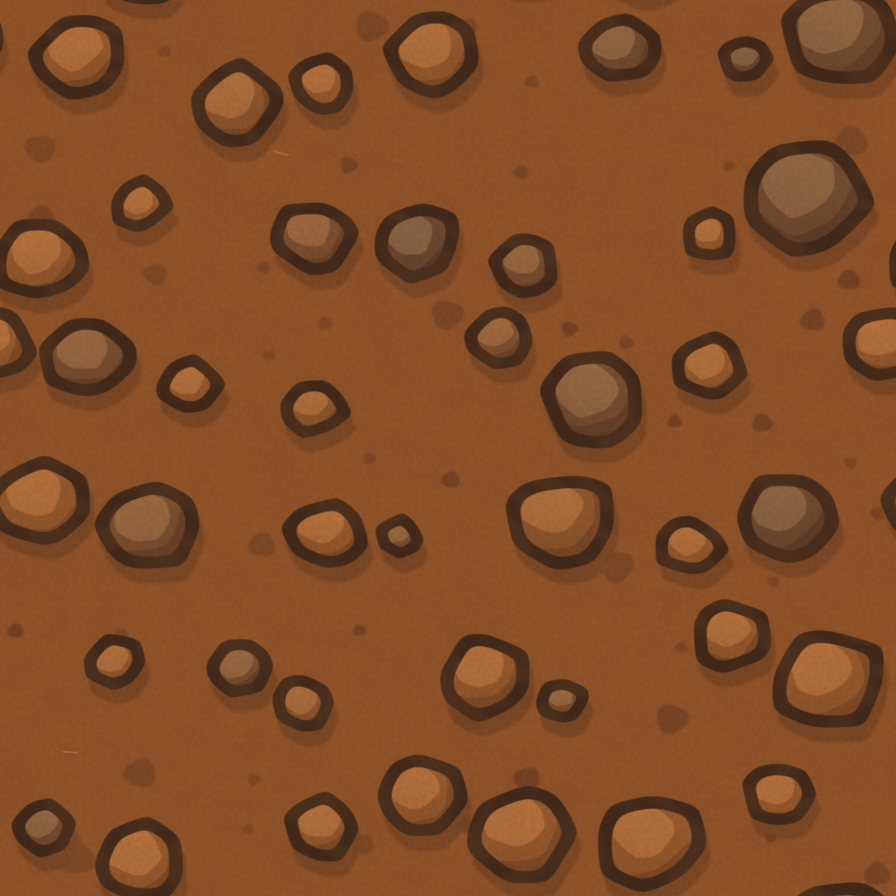
This texture is drawn by a WebGL 2 fragment shader. Its source:

```glsl
#version 300 es
precision highp float;

uniform vec2 u_resolution;
out vec4 fragColor;

const float TAU = 6.283185;

// Layout, in canvas units
const vec2 STONE_GRID = vec2(7.0, 6.0);
const vec2 SPOT_GRID = vec2(9.0);
const vec2 GRAIN_GRID = vec2(190.0);
const float STONE_MIN = 0.032;
const float STONE_MAX = 0.080;
const float STONE_GAP = 0.004;
const float OUTLINE = 0.0105;
const vec2 SHADOW_SHIFT = vec2(0.005, -0.018);
const float GRAIN_AMOUNT = 0.07;
const float MOTTLE_AMOUNT = 0.018;

// Palette
const vec3 GROUND = vec3(0.550, 0.318, 0.158);
const vec3 SHADOW = vec3(0.470, 0.270, 0.135);
const vec3 SPOT = vec3(0.420, 0.238, 0.125);
const vec3 SCRATCH = vec3(0.720, 0.450, 0.230);
const vec3 INK_DARK = vec3(0.258, 0.160, 0.102);
const vec3 INK_LIGHT = vec3(0.292, 0.182, 0.112);
const vec3 WARM_LIT = vec3(0.670, 0.415, 0.220);
const vec3 WARM_BODY = vec3(0.565, 0.335, 0.168);
const vec3 WARM_DARK = vec3(0.490, 0.285, 0.145);
const vec3 GREY_LIT = vec3(0.510, 0.365, 0.245);
const vec3 GREY_BODY = vec3(0.400, 0.270, 0.180);
const vec3 GREY_DARK = vec3(0.350, 0.232, 0.158);

vec3 hash3(vec2 cell, float seed) {
    uvec3 v = uvec3(cell, seed) * 1664525u + 1013904223u;
    v.x += v.y * v.z; v.y += v.z * v.x; v.z += v.x * v.y;
    v ^= v >> 16u;
    v.x += v.y * v.z; v.y += v.z * v.x; v.z += v.x * v.y;
    return vec3(v >> 8u) * exp2(-24.0);
}

// Wrapping cellular noise: distance to the nearest point
float cellular(vec2 p, vec2 period) {
    float nearest = 2.0;
    for (int i = 0; i < 9; i++) {
        vec2 cell = floor(p) + vec2(i % 3, i / 3) - 1.0;
        nearest = min(nearest, distance(p, cell + hash3(mod(cell, period), 5.0).xy));
    }
    return nearest;
}

float mottle(vec2 p) {
    vec2 t = TAU * p;
    float bend = sin(3.0 * t.x - 2.0 * t.y) + sin(4.0 * t.y + 2.0 * t.x);
    return (sin(5.0 * t.x + 7.0 * t.y + bend) + sin(11.0 * t.x - 6.0 * t.y - 2.0 * bend)
          + sin(17.0 * t.y + 9.0 * t.x + 3.0 * bend)) / 3.0;
}

// Irregular polygon with soft corners
float pebble(vec2 p, float radius, vec2 id, float seed) {
    float sum = 0.0;
    for (float k = 0.0; k < 8.0; k++) {
        vec3 h = hash3(id, seed + k);
        float angle = (k + 0.6 * h.x) * TAU / 8.0;
        float side = dot(p, vec2(cos(angle), sin(angle))) / radius - mix(0.82, 0.99, h.y);
        sum += exp(14.0 * side);
    }
    return log(sum) / 14.0 * radius;
}

// Centre in xy, wanted radius in z
vec3 stoneSeed(vec2 cell) {
    vec2 id = mod(cell, STONE_GRID);
    vec3 h = hash3(id, 1.0);
    vec2 lean = vec2(0.3 * mod(id.y, 2.0) - 0.15, 0.0);
    return vec3((cell + 0.5 + lean + 0.56 * (h.xy - 0.5)) / STONE_GRID, mix(STONE_MIN, STONE_MAX, h.z));
}

// Share the room between neighbours so that stones stay apart
float stoneRadius(vec2 cell, vec3 stone) {
    float radius = stone.z;
    for (int i = 0; i < 9; i++) {
        if (i == 4) continue;
        vec3 other = stoneSeed(cell + vec2(i % 3, i / 3) - 1.0);
        radius = min(radius, distance(stone.xy, other.xy) * stone.z / (stone.z + other.z) - STONE_GAP);
    }
    return max(radius, 0.02);
}

void main() {
    vec2 uv = gl_FragCoord.xy / u_resolution;
    float soft = max(0.0012, 0.75 / u_resolution.y);
    float blotch = mottle(uv);
    vec3 color = GROUND;

    // Dark spots and a few pale scratches
    for (int i = 0; i < 9; i++) {
        vec2 cell = floor(uv * SPOT_GRID) + vec2(i % 3, i / 3) - 1.0;
        vec2 id = mod(cell, SPOT_GRID);
        vec3 h = hash3(id, 2.0), g = hash3(id, 3.0);
        vec2 p = uv - (cell + 0.15 + 0.7 * h.xy) / SPOT_GRID;
        float radius = mix(0.006, 0.019, h.z * h.z);
        float wobble = 1.0 + 0.09 * sin(3.0 * atan(p.y, p.x) + TAU * g.x);
        float spot = smoothstep(0.0025, -0.0025, length(p * vec2(0.94, 1.06)) * wobble - radius);
        color = mix(color, SPOT, spot * mix(0.4, 0.85, g.y) * step(g.z, 0.75));
        vec2 line = vec2(p.x - clamp(p.x, -0.008, 0.008), p.y - (g.x - 0.4) * p.x);
        color = mix(color, SCRATCH, 0.6 * smoothstep(0.0016, 0.0004, length(line)) * step(0.93, g.z));
    }

    // Stones and their cast shadows
    float shadow = 0.0, cover = 0.0;
    vec3 stoneColor = INK_DARK;
    for (int i = 0; i < 9; i++) {
        vec2 cell = floor(uv * STONE_GRID) + vec2(i % 3, i / 3) - 1.0;
        vec3 stone = stoneSeed(cell);
        vec2 p = (uv - stone.xy) * vec2(0.95, 1.07);
        if (length(p) > 1.2 * stone.z + 0.03) continue;
        vec2 id = mod(cell, STONE_GRID);
        float r = stoneRadius(cell, stone);
        float edge = pebble(p, r, id, 10.0);
        shadow = max(shadow, smoothstep(0.003, -0.003, pebble(p - SHADOW_SHIFT, r, id, 10.0)));

        float lit = smoothstep(soft, -soft, pebble(p - r * vec2(-0.12, 0.24), 0.56 * r, id, 20.0));
        float dark = smoothstep(-soft, soft, pebble(p - r * vec2(-0.17, 0.22), 0.86 * r, id, 30.0));
        float grey = smoothstep(0.35, 0.95, hash3(id, 4.0).x);
        vec3 face = mix(mix(WARM_BODY, GREY_BODY, grey), mix(WARM_DARK, GREY_DARK, grey), dark);
        face = mix(face, mix(WARM_LIT, GREY_LIT, grey), lit);
        face *= 1.0 + 0.06 * p.y / r;

        vec3 ink = mix(INK_DARK, INK_LIGHT, smoothstep(-0.4, 0.4, blotch));
        float rim = smoothstep(-soft, soft, edge + OUTLINE + 0.06 * r);
        float inside = smoothstep(soft, -soft, edge);
        stoneColor = mix(stoneColor, mix(face, ink, rim), inside);
        cover = max(cover, inside);
    }
    color = mix(color, min(color, SHADOW), shadow * 0.95);
    color = mix(color, stoneColor, cover);

    // Paper grain
    float grain = cellular(uv * GRAIN_GRID, GRAIN_GRID) - 0.48;
    color *= 1.0 + GRAIN_AMOUNT * grain + MOTTLE_AMOUNT * blotch;
    fragColor = vec4(color, 1.0);
}
```
